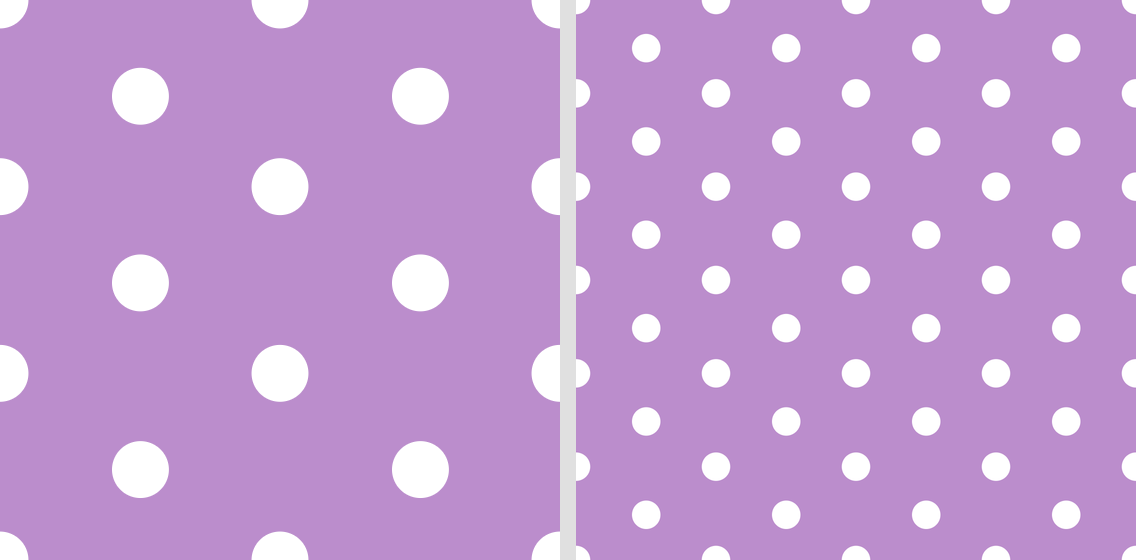
Left: one tile. Right: repeated 2 by 2.
A WebGL 1 fragment shader for this pattern:

```glsl
precision highp float;
// Staggered polka dots: plain white discs on a flat lilac ground.
// Two wrapped lattices of 2 by 3 cells, the second shifted by about half
// a cell, are merged by their distance functions; whole cells tile.

uniform vec2 u_resolution;

const vec2 REPEATS = vec2(2.0, 3.0);        // cells across and down
const vec2 STAGGER = vec2(0.5016, 0.4844);  // second lattice shift, in cells
const float DOT_RADIUS = 0.0508;            // in canvas widths
const vec3 GROUND_COLOR = vec3(0.733, 0.553, 0.800);
const vec3 DOT_COLOR = vec3(1.0);

// Signed distance to the nearest dot of a lattice shifted by offset cells.
float dotLattice(vec2 uv, vec2 offset) {
  vec2 fromCenter = fract(uv * REPEATS - offset + 0.5) - 0.5;
  return length(fromCenter / REPEATS) - DOT_RADIUS;
}

void main() {
  vec2 uv = gl_FragCoord.xy / u_resolution;
  float pixel = 1.0 / min(u_resolution.x, u_resolution.y);

  // Union of the corner dots and the staggered dots.
  float dist = min(dotLattice(uv, vec2(0.0)), dotLattice(uv, STAGGER));

  // Edge smoothed over about one pixel.
  float coverage = clamp(0.5 - dist / pixel, 0.0, 1.0);
  gl_FragColor = vec4(mix(GROUND_COLOR, DOT_COLOR, coverage), 1.0);
}
```
